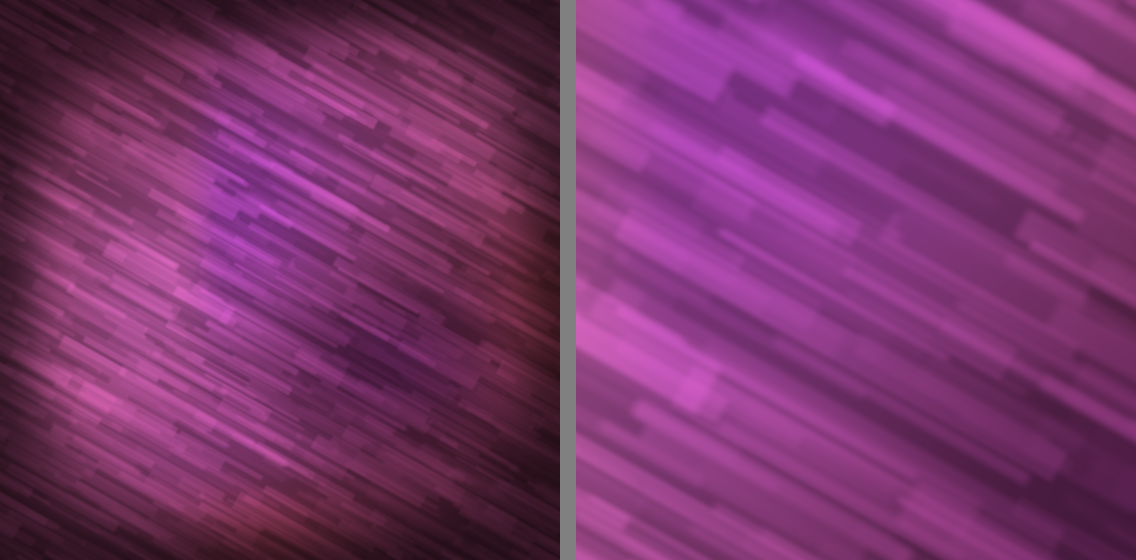
Left: the whole. Right: its middle third, enlarged.
Give the GLSL for this background, as a WebGL 2 fragment shader.

```glsl
#version 300 es
precision highp float;
// Soft diagonal light streaks over a blurred wine, orchid and violet glow.
// Stacked layers of rotated cells each hold one random soft-edged bar; their
// summed light brightens a base of Gaussian colour blobs, then edges darken.

uniform vec2 u_resolution;
out vec4 outColor;

const float TILT = 0.51;      // downward slope of the streaks, in radians
const int LAYERS = 11;
const vec3 WINE   = vec3(0.245, 0.095, 0.160);
const vec3 ROSE   = vec3(0.440, 0.195, 0.315);
const vec3 ORCHID = vec3(0.570, 0.270, 0.510);
const vec3 MAUVE  = vec3(0.480, 0.205, 0.430);
const vec3 VIOLET = vec3(0.430, 0.165, 0.470);
const vec3 PLUM   = vec3(0.250, 0.085, 0.235);
const vec3 EMBER  = vec3(0.450, 0.170, 0.210);
const vec3 LIFT   = vec3(0.140, 0.065, 0.130);

float hash(vec2 p, float seed) {
    vec3 q = fract(vec3(p.xyx + seed * 7.31) * vec3(0.1031, 0.1030, 0.0973));
    q += dot(q, q.yzx + 33.33);
    return fract((q.x + q.y) * q.z);
}

float blob(vec2 p, vec2 center, vec2 radius) {
    vec2 d = (p - center) / radius;
    return exp(-dot(d, d));
}

// Coverage of an interval, with its soft rim kept inside the bounds.
float band(float x, float halfSize, float soft) {
    return 1.0 - smoothstep(halfSize - soft, halfSize, abs(x));
}

// One bar per cell; x runs along the streaks, y across them.
float streakLayer(vec2 q, vec2 cellSize, float seed, float density) {
    float row = floor(q.y / cellSize.y);
    q.x += hash(vec2(row, 3.0), seed) * cellSize.x * 5.0;
    vec2 id = vec2(floor(q.x / cellSize.x), row);
    vec2 local = q - (id + 0.5) * cellSize;

    float present = step(hash(id, seed + 1.0), density);
    vec2 halfSize = cellSize * vec2(mix(0.22, 0.49, hash(id, seed + 2.0)),
                                    mix(0.28, 0.49, hash(id, seed + 3.0)));
    vec2 offset = vec2(hash(id, seed + 4.0), hash(id, seed + 5.0)) * 2.0 - 1.0;
    local -= offset * (0.5 * cellSize - halfSize);

    float power = hash(id, seed + 6.0);
    float along = local.x / halfSize.x;
    float slant = hash(id, seed + 7.0) - 0.35;
    float fade = clamp(0.8 + 0.6 * slant * along, 0.0, 1.2);
    float soft = mix(0.0045, 0.008, hash(id, seed + 8.0));
    return present * mix(0.07, 0.46, power * power) * fade
         * band(local.x, halfSize.x, soft * 1.3)
         * band(local.y, halfSize.y, min(soft, halfSize.y));
}

float streaks(vec2 p) {
    float c = cos(TILT), s = sin(TILT);
    vec2 q = vec2(c * p.x - s * p.y, s * p.x + c * p.y) + 4.0;
    float light = 0.0;
    for (int i = 0; i < LAYERS; i++) {
        float t = float(i) / float(LAYERS - 1);
        vec2 cellSize = vec2(mix(0.46, 0.20, t), mix(0.040, 0.015, t));
        vec2 shift = vec2(0.173, 0.0137) * float(i);
        light += streakLayer(q + shift, cellSize, float(i) * 11.0 + 2.0, 0.52);
    }
    // Sparse narrow glints
    light += 1.3 * streakLayer(q, vec2(0.25, 0.019), 151.0, 0.22);
    return 1.0 - exp(-light);
}

vec3 glowField(vec2 p) {
    vec3 color = WINE;
    color = mix(color, ROSE, 0.90 * blob(p, vec2(0.20, 0.45), vec2(0.30, 0.36)));
    color = mix(color, ROSE, 0.75 * blob(p, vec2(0.80, 0.76), vec2(0.26, 0.24)));
    color = mix(color, MAUVE, 0.85 * blob(p, vec2(0.54, 0.70), vec2(0.25, 0.20)));
    color = mix(color, ORCHID, 0.85 * blob(p, vec2(0.30, 0.46), vec2(0.22, 0.24)));
    color = mix(color, MAUVE, 0.65 * blob(p, vec2(0.40, 0.20), vec2(0.21, 0.13)));
    color = mix(color, PLUM, 0.80 * blob(p, vec2(0.69, 0.36), vec2(0.20, 0.13)));
    // Violet pool with a firmer left rim
    float rim = smoothstep(0.31, 0.40, p.x);
    color = mix(color, VIOLET, 0.90 * rim * blob(p, vec2(0.43, 0.62), vec2(0.16, 0.21)));
    // Warm light near the right and lower borders
    color = mix(color, EMBER, 0.65 * blob(p, vec2(1.00, 0.46), vec2(0.13, 0.20)));
    color = mix(color, EMBER, 0.55 * blob(p, vec2(0.48, 0.04), vec2(0.17, 0.09)));
    return color;
}

float vignette(vec2 p) {
    vec2 edge = p * (1.0 - p) * 4.0;
    return mix(0.52, 1.0, smoothstep(0.0, 0.42, edge.x * edge.y));
}

void main() {
    vec2 uv = gl_FragCoord.xy / u_resolution;
    vec2 canvas = gl_FragCoord.xy / min(u_resolution.x, u_resolution.y);
    vec3 base = glowField(uv);
    vec3 color = base + (base * 0.75 + LIFT) * streaks(canvas);
    outColor = vec4(clamp(color * vignette(uv), 0.0, 1.0), 1.0);
}
```
